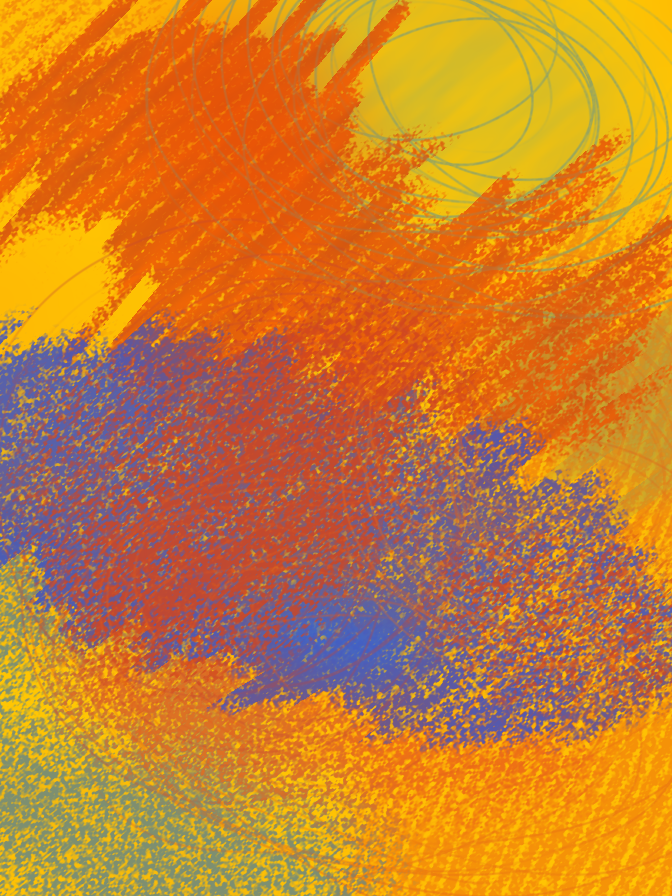
Give the GLSL for this background, as a WebGL 1 fragment shader.

```glsl
precision highp float;
// Layered wax-crayon abstract: yellow ground, orange and blue hatching, teal and red loops.
// Each hatch shifts a soft ellipse along its strokes for ragged ends, then paper grain
// breaks up the pigment. Loops are jittered ellipse outlines.
uniform vec2 u_resolution;

float hash(vec2 p) {
  vec3 q = fract(p.xyx * 0.1031);
  q += dot(q, q.yzx + 33.33);
  return fract((q.x + q.y) * q.z);
}

float noise(vec2 p) {
  vec2 i = floor(p), f = fract(p);
  f = f * f * (3.0 - 2.0 * f);
  return mix(mix(hash(i), hash(i + vec2(1, 0)), f.x),
             mix(hash(i + vec2(0, 1)), hash(i + vec2(1, 1)), f.x), f.y);
}

vec2 turn(vec2 p, float a) {
  float c = cos(a), s = sin(a);
  return vec2(c * p.x + s * p.y, c * p.y - s * p.x);
}

// Approximate signed distance to a tilted ellipse
float ellipse(vec2 p, vec2 center, vec2 radii, float tilt) {
  vec2 q = turn(p - center, tilt);
  float k = length(q / radii);
  return (k - 1.0) * k / max(length(q / (radii * radii)), 0.001);
}

float inside(float d, float softness) {
  return 1.0 - smoothstep(-softness, softness, d);
}

// xy: point slid along its stroke, z: pressure across the stroke
vec3 hatch(vec2 p, float angle, float count, float reach) {
  float lane = turn(p, angle).y * count + 1.2 * noise(p * 5.0);
  float slide = reach * (hash(vec2(floor(lane) + 90.0, count)) - 0.5);
  float pressure = 1.0 - smoothstep(0.2, 0.5, abs(fract(lane) - 0.5));
  return vec3(p + slide * vec2(cos(angle), sin(angle)), pressure);
}

// Pigment catches the paper where coverage exceeds the grain
float crayon(float cover, float grain) {
  return smoothstep(-0.32, 0.32, cover - mix(0.15, 0.9, grain)) * smoothstep(0.0, 0.25, cover);
}

float loops(vec2 p, vec2 center, vec2 radii, float spread, float seed) {
  float ink = 0.0, edge = 1.0 / u_resolution.y;
  for (int i = 0; i < 26; i++) {
    float k = float(i) + seed;
    vec2 jitter = vec2(hash(vec2(k, 1.0)), hash(vec2(k, 2.0))) - 0.5;
    float size = 1.0 + spread * (hash(vec2(k, 3.0)) - 0.5);
    float d = ellipse(p, center + jitter * 0.13, radii * size, hash(vec2(k, 4.0)) - 0.7);
    d += 0.012 * (noise(p * 7.0 + k) - 0.5);
    float line = 1.0 - smoothstep(0.0, 0.0014 + edge, abs(d));
    ink += line * smoothstep(0.25, 0.75, noise(p * 4.0 + k * 3.7));
  }
  return min(ink, 1.0);
}

void main() {
  vec2 p = gl_FragCoord.xy / u_resolution * vec2(0.75, 1.0);
  vec2 along = turn(p, 0.7);
  float grain = 0.55 * noise(along * vec2(300, 480)) + 0.45 * noise(p * 270.0 + 7.0);
  grain = smoothstep(0.1, 0.9, grain);
  float streak = 0.6 * noise(along * vec2(9, 65)) + 0.4 * noise(along * vec2(25, 130));
  float cloud = noise(p * 9.0 + 3.0);

  // Yellow ground with pale orange hatching
  vec3 color = mix(vec3(1.0, 0.78, 0.01), vec3(0.99, 0.68, 0.02), cloud * 0.5);
  vec3 steep = hatch(p, 1.18, 55.0, 0.1);
  vec3 slant = hatch(p, 0.65, 45.0, 0.1);
  float corner = inside(ellipse(steep.xy, vec2(0.64, 0.1), vec2(0.28, 0.22), 0.3), 0.07);
  float side = inside(ellipse(steep.xy, vec2(0.68, 0.56), vec2(0.18, 0.22), 0.0), 0.07);
  float topLeft = inside(ellipse(p, vec2(0.02, 0.95), vec2(0.16, 0.2), 0.0), 0.06);
  float pale = max(corner, side) * (0.4 + 0.4 * steep.z);
  pale = max(pale, topLeft * (0.2 + 0.35 * slant.z));
  color = mix(color, vec3(0.95, 0.51, 0.04), 0.75 * crayon(pale, grain));

  // Dusty teal at lower left, olive at right
  float dust = inside(ellipse(p, vec2(0.14, 0.13), vec2(0.3, 0.22), -0.5), 0.1);
  dust = max(dust, 0.9 * inside(ellipse(p, vec2(0.02, 0.33), vec2(0.09, 0.12), 0.0), 0.05));
  color = mix(color, vec3(0.4, 0.53, 0.52), 0.85 * crayon(dust * (0.42 + 0.3 * cloud), grain));
  float olive = inside(ellipse(slant.xy, vec2(0.68, 0.56), vec2(0.14, 0.09), -0.5), 0.04);
  color = mix(color, vec3(0.62, 0.58, 0.3), olive * (0.35 + 0.3 * grain));

  // Orange rub under and below the blue band
  float rub = inside(ellipse(p, vec2(0.36, 0.2), vec2(0.3, 0.1), -0.15), 0.08);
  color = mix(color, vec3(0.93, 0.42, 0.09), 0.85 * crayon(rub * (0.5 + 0.3 * streak), grain));

  // Teal loops at upper right, partly under the orange
  float teal = loops(p, vec2(0.52, 0.885), vec2(0.22, 0.15), 1.0, 11.0) * (0.6 + 0.4 * grain);
  float haze = inside(ellipse(p, vec2(0.49, 0.91), vec2(0.21, 0.13), -0.3), 0.09);
  color = mix(color, vec3(0.66, 0.7, 0.3), haze * (0.15 + 0.4 * streak));
  color = mix(color, vec3(0.5, 0.69, 0.46), teal * 0.75);

  // Orange hatching from upper left to right of centre, leaving a yellow pocket
  vec3 bold = hatch(p, 0.82, 50.0, 0.17);
  float upper = inside(ellipse(bold.xy, vec2(0.2, 0.86), vec2(0.23, 0.14), 0.25), 0.015);
  float middle = inside(ellipse(bold.xy, vec2(0.34, 0.69), vec2(0.23, 0.13), 0.0), 0.02);
  vec3 fan = hatch(p, 0.62, 44.0, 0.2);
  float right = inside(ellipse(fan.xy, vec2(0.52, 0.66), vec2(0.23, 0.16), -0.35), 0.03);
  float orange = max(max(upper, middle) * (0.68 + 0.32 * bold.z), right * (0.5 + 0.28 * fan.z));
  orange *= 1.0 - 0.9 * inside(ellipse(p, vec2(0.06, 0.69), vec2(0.07, 0.065), 0.3), 0.025);
  vec3 flame = mix(vec3(0.98, 0.39, 0.01), vec3(0.8, 0.32, 0.07), streak);
  color = mix(color, flame, 0.93 * crayon(orange + 0.2 * (streak - 0.5) * orange, grain));
  float core = inside(ellipse(p, vec2(0.27, 0.85), vec2(0.1, 0.13), 0.5), 0.1);
  color = mix(color, vec3(0.92, 0.28, 0.02), core * 0.5);
  color = mix(color, vec3(0.58, 0.55, 0.38), teal * 0.4);

  // Blue band falling to the right, thinner at its far end
  vec3 band = hatch(p, 0.68, 42.0, 0.07);
  float blue = inside(ellipse(band.xy, vec2(0.34, 0.405), vec2(0.46, 0.185), -0.33), 0.025);
  blue *= 0.78 - 0.25 * smoothstep(0.3, 0.7, p.x) + 0.4 * (streak - 0.5) + 0.08 * band.z;
  vec3 ink = mix(vec3(0.42, 0.33, 0.53), vec3(0.27, 0.34, 0.74), smoothstep(0.3, 0.85, cloud));
  float deep = inside(ellipse(p, vec2(0.38, 0.285), vec2(0.09, 0.05), -0.2), 0.06);
  ink = mix(ink, vec3(0.19, 0.36, 0.84), deep);
  color = mix(color, ink, 0.9 * crayon(blue + deep * 0.15, grain));

  // Red rubbed over the blue
  float otherGrain = smoothstep(0.1, 0.9, noise(along * vec2(220, 400) + 40.0));
  float red = inside(ellipse(p, vec2(0.29, 0.46), vec2(0.26, 0.14), 0.75), 0.1) * 0.68;
  red = max(red, 0.42 * inside(ellipse(p, vec2(0.63, 0.31), vec2(0.15, 0.1), -0.2), 0.08));
  red = max(red, 0.3 * inside(ellipse(p, vec2(0.13, 0.46), vec2(0.14, 0.16), 0.0), 0.06));
  red *= 0.6 + 0.8 * streak;
  color = mix(color, vec3(0.82, 0.27, 0.12), 0.85 * crayon(red, otherGrain));

  // Red and orange loops
  float low = loops(p, vec2(0.41, 0.25), vec2(0.29, 0.16), 0.7, 47.0);
  float inner = loops(p, vec2(0.27, 0.42), vec2(0.18, 0.2), 1.0, 83.0);
  float far = loops(p, vec2(0.61, 0.5), vec2(0.16, 0.15), 0.8, 129.0);
  color = mix(color, vec3(0.88, 0.36, 0.1), 0.45 * low * (0.6 + 0.4 * grain));
  color = mix(color, vec3(0.76, 0.27, 0.2), 0.35 * inner);
  color = mix(color, vec3(0.9, 0.43, 0.09), 0.35 * far);
  gl_FragColor = vec4(color, 1.0);
}
```
